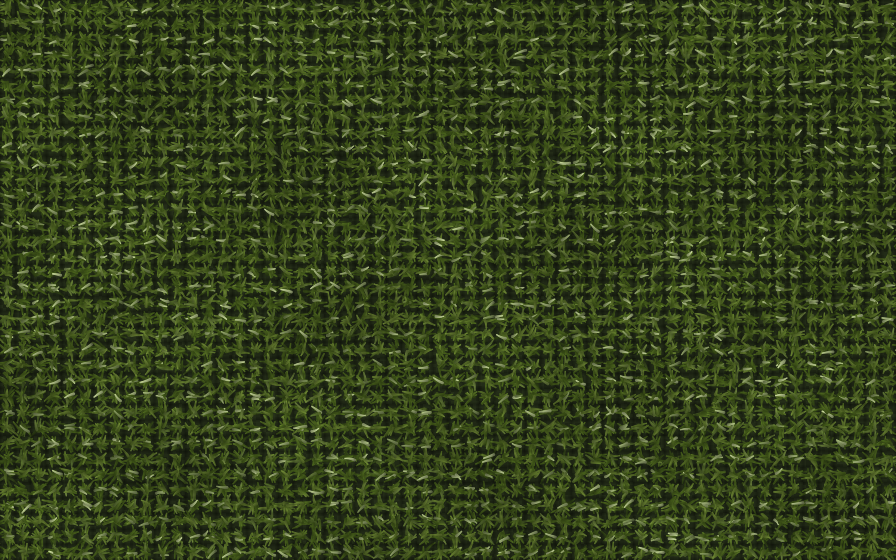
Give the GLSL for this texture, as a WebGL 2 fragment shader.

```glsl
#version 300 es
precision highp float;

uniform vec2 u_resolution;
out vec4 fragColor;

// Layout, in tuft cells
const vec2 TUFTS = vec2(58.0, 36.0);
const int BLADES = 13;
const float BLADE_WIDTH = 0.085;
const float MIN_LENGTH = 0.32;
const float MAX_LENGTH = 0.68;
const float ROOT_SPREAD = 0.44;
const float BEND = 0.16;
const float PALE_CHANCE = 0.2;
const float PATCH_STRENGTH = 0.07;

// Colours
const vec3 SOIL = vec3(0.12, 0.15, 0.08);
const vec3 DEEP = vec3(0.17, 0.23, 0.075);
const vec3 LEAF = vec3(0.25, 0.335, 0.095);
const vec3 LIGHT = vec3(0.36, 0.44, 0.17);
const vec3 DUSTY = vec3(0.40, 0.46, 0.27);
const vec3 PALE = vec3(0.64, 0.69, 0.49);

vec4 hash4(vec3 p) {
    vec4 q = fract(p.xyzx * vec4(0.1031, 0.1030, 0.0973, 0.1099));
    q += dot(q, q.wzxy + 33.33);
    return fract((q.xxyz + q.yzzw) * q.zywx);
}

// Signed distance to a bent, tapering blade; also returns height and side
vec3 bladeShape(vec2 p, float angle, float len, float bend) {
    vec2 dir = vec2(cos(angle), sin(angle));
    float along = dot(p, dir);
    float h = clamp(along / len, 0.0, 1.0);
    float side = dot(p, vec2(-dir.y, dir.x)) - bend * h * h;
    float width = BLADE_WIDTH * (1.1 - 0.5 * h);
    return vec3(length(vec2(along - h * len, side)) - width, h, side / width);
}

vec3 grassRamp(float tone) {
    vec3 c = mix(DEEP, LEAF, smoothstep(0.15, 0.6, tone));
    return mix(c, LIGHT, smoothstep(0.6, 1.1, tone));
}

// Broad, soft unevenness of the pile
float patches(vec2 p) {
    return sin(p.x * 0.31 + 1.7 * sin(p.y * 0.17))
         * sin(p.y * 0.37 + 1.3 * sin(p.x * 0.13 + 2.0));
}

// Each column and row is stitched a little fuller or thinner
float fullness(vec2 cell) {
    float column = hash4(vec3(cell.x, 7.0, 91.0)).x;
    float row = hash4(vec3(cell.y, 23.0, 57.0)).y;
    return 0.84 + 0.18 * column + 0.14 * row;
}

void main() {
    vec2 p = gl_FragCoord.xy / u_resolution * TUFTS;
    vec2 home = floor(p);
    float soft = 0.6 * TUFTS.y / u_resolution.y;
    vec3 colour = SOIL * (0.85 + 0.3 * hash4(vec3(floor(p * 5.0), 3.0)).x);

    // Blades are stacked from the lowest layer to the highest
    for (int layer = 0; layer < BLADES; layer++) {
        float level = float(layer) / float(BLADES - 1);
        for (int k = 0; k < 9; k++) {
            vec2 cell = home + vec2(k % 3 - 1, k / 3 - 1);
            vec3 seed = vec3(cell + 100.0, float(layer) * 3.7 + 1.0);
            vec4 a = hash4(seed);
            vec4 b = hash4(seed + vec3(41.3, 17.9, 5.1));
            bool isPale = layer > BLADES - 4 && b.x < PALE_CHANCE;

            // Pale blades lie flatter along the rows
            float angle = 6.2832 * a.x;
            if (isPale) angle = 1.3 * (a.x - 0.5) + (a.y > 0.5 ? 3.1416 : 0.0);
            float len = mix(MIN_LENGTH, MAX_LENGTH, a.y) * fullness(cell);
            vec2 root = cell + 0.5 + ROOT_SPREAD * (a.zw - 0.5);
            if (isPale) root -= 0.45 * len * vec2(cos(angle), sin(angle));
            vec3 blade = bladeShape(p - root, angle, len, BEND * (2.0 * b.y - 1.0));

            // Higher layers and blade tips catch more light
            vec3 tint = grassRamp(0.55 * level + 0.65 * b.z);
            tint = mix(tint, DUSTY, 0.45 * step(0.8, b.w) * level);
            if (isPale) tint = mix(DUSTY, PALE, b.w);
            tint *= mix(0.78, 1.12, blade.y) * (1.0 - 0.1 * clamp(blade.z, -1.0, 1.0));
            colour = mix(colour, tint, smoothstep(soft, -soft, blade.x));
        }
    }

    // Gaps between tufts sink into shade
    vec2 edge = abs(fract(p) - 0.5);
    float gap = smoothstep(0.3, 0.5, edge.x) + smoothstep(0.3, 0.5, edge.y);
    colour *= 1.04 - 0.2 * gap;
    colour *= 1.0 + PATCH_STRENGTH * patches(p);
    fragColor = vec4(colour, 1.0);
}
```
